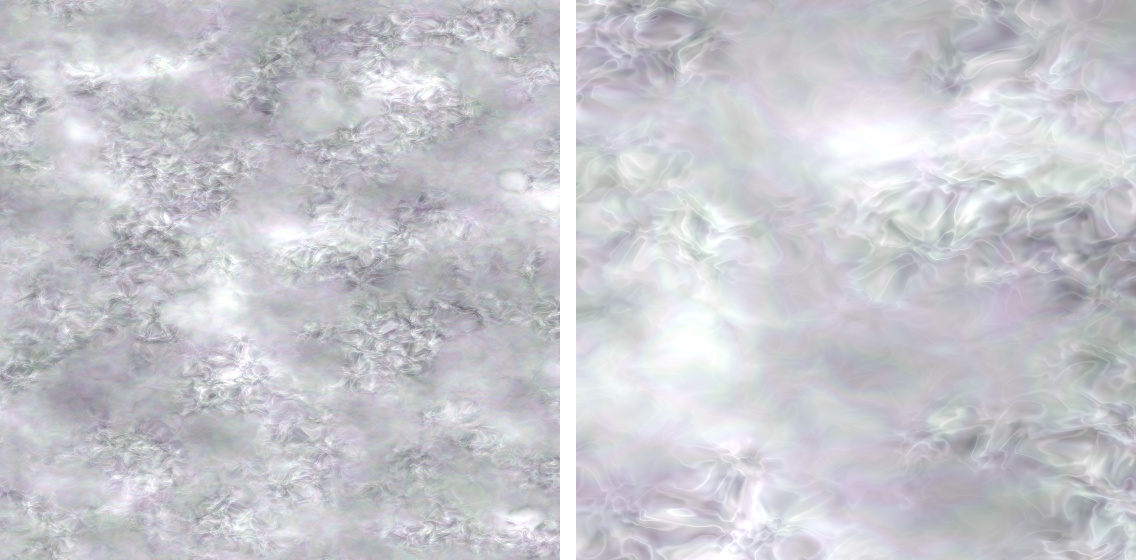
Left: the whole. Right: its middle third, enlarged.
This texture is drawn by a Shadertoy shader. Its source:

```glsl
// Pale pearly stone: soft lavender-grey clouds, crinkled patches and faint rings.
#define BASE_COLOR vec3(0.762, 0.763, 0.787)
#define CLOUD_SCALE vec2(3.2, 5.5)
#define CLOUD_CONTRAST 0.42
#define CRINKLE_SCALE vec2(46.0, 68.0)
#define CRINKLE_CONTRAST 0.66
#define CREASE_CONTRAST 0.06
#define WARP 0.045
#define RING_GRID 4.0
#define RING_CONTRAST 0.14
#define TINT_AMOUNT 0.075
#define FRINGE_AMOUNT 0.013

// Integer hash of a lattice cell, two values in 0..1
vec2 hash2(vec2 cell) {
    uvec2 q = uvec2(ivec2(cell)) * 1664525u + 1013904223u;
    q.x += q.y * 1664525u;
    q.y += q.x * 1664525u;
    q ^= q >> 16u;
    q.x += q.y * 1664525u;
    q.y += q.x * 1664525u;
    q ^= q >> 16u;
    return vec2(q) / 4294967295.0;
}

float corner(vec2 cell, vec2 offset, vec2 f) {
    return dot(hash2(cell + offset) * 2.0 - 1.0, f - offset);
}

// Signed gradient noise
float noise(vec2 p) {
    vec2 i = floor(p), f = p - i;
    vec2 u = f * f * f * (f * (f * 6.0 - 15.0) + 10.0);
    float low = mix(corner(i, vec2(0, 0), f), corner(i, vec2(1, 0), f), u.x);
    float high = mix(corner(i, vec2(0, 1), f), corner(i, vec2(1, 1), f), u.x);
    return mix(low, high, u.y);
}

float fbm(vec2 p, int octaves) {
    float sum = 0.0, weight = 0.5;
    for (int i = 0; i < octaves; i++) {
        sum += weight * noise(p);
        p = mat2(1.94, 0.36, -0.36, 1.94) * p + 17.3;
        weight *= 0.55;
    }
    return sum;
}

// Scattered wobbly rings: x = shade, y = extra crinkle
vec2 rings(vec2 p) {
    vec2 home = floor(p * RING_GRID), result = vec2(0.0);
    for (int y = -1; y <= 1; y++)
    for (int x = -1; x <= 1; x++) {
        vec2 cell = home + vec2(x, y);
        vec2 place = hash2(cell + 40.0), kind = hash2(cell + 90.0);
        vec2 d = p - (cell + 0.2 + 0.6 * place) / RING_GRID;
        float radius = mix(0.025, 0.075, kind.x);
        float r = length(d * vec2(0.9, 1.15)) / radius;
        float strength = smoothstep(0.3, 0.9, kind.y);
        float rim = exp(-18.0 * (r - 1.0) * (r - 1.0));
        float glow = exp(-1.1 * r * r) * (place.x - 0.3) * 1.6;
        result += strength * vec2(glow - 0.5 * rim, rim);
    }
    return result;
}

void mainImage(out vec4 fragColor, in vec2 fragCoord) {
    vec2 p = fragCoord / iResolution.y;

    // Domain warp
    vec2 swirl = vec2(fbm(p * 7.0 + 3.0, 4), fbm(p * 7.0 + 31.0, 4));
    vec2 q = p + WARP * swirl;

    // Soft clouds and glowing spots
    float cloud = fbm(q * CLOUD_SCALE + 5.0, 5);
    float spots = fbm(q * vec2(9.0, 13.0) + 61.0, 3);
    float shade = CLOUD_CONTRAST * (cloud + 0.5 * spots);
    shade += 0.12 * smoothstep(0.06, 0.4, cloud + 0.4 * spots);

    // Rings
    vec2 ring = rings(q + 0.4 * WARP * swirl.yx);
    shade += RING_CONTRAST * ring.x;

    // Folded creases
    float fold = noise(q * vec2(8.0, 15.0) + 2.0 * swirl + 12.0);
    float foldMask = smoothstep(-0.05, 0.3, noise(p * 5.0 + 77.0));
    shade -= CREASE_CONTRAST * foldMask * exp(-14.0 * abs(fold));

    // Fine sharp crinkles gathered in patches
    float patches = fbm(q * vec2(5.0, 8.0) + 23.0, 5) + 0.14 * ring.y;
    float mask = mix(0.14, 1.0, smoothstep(-0.10, 0.22, patches));
    vec2 grainPoint = (p + 0.4 * WARP * swirl) * CRINKLE_SCALE;
    grainPoint += 0.9 * vec2(noise(grainPoint * 0.6), noise(grainPoint * 0.6 + 19.0));
    float grain = fbm(grainPoint + 8.0, 3);
    float flake = smoothstep(0.14, 0.0, abs(noise(grainPoint * 1.5 + 1.5 * grain)));
    shade += CRINKLE_CONTRAST * mask * (grain + 0.14 * (flake - 0.4));

    // Green to violet tint with thin iridescent fringes
    float hue = fbm(q * vec2(9.0, 12.0) + 50.0, 4) + 0.3 * mask * grain;
    vec3 tint = TINT_AMOUNT * hue * vec3(-0.45, 0.8, -0.75);
    float phase = 4.0 * (spots + hue) + 2.0 * cloud;
    tint += FRINGE_AMOUNT * cos(6.2832 * (phase + vec3(0.0, 0.33, 0.67)));

    fragColor = vec4(clamp(BASE_COLOR + shade + tint, 0.0, 1.0), 1.0);
}
```
